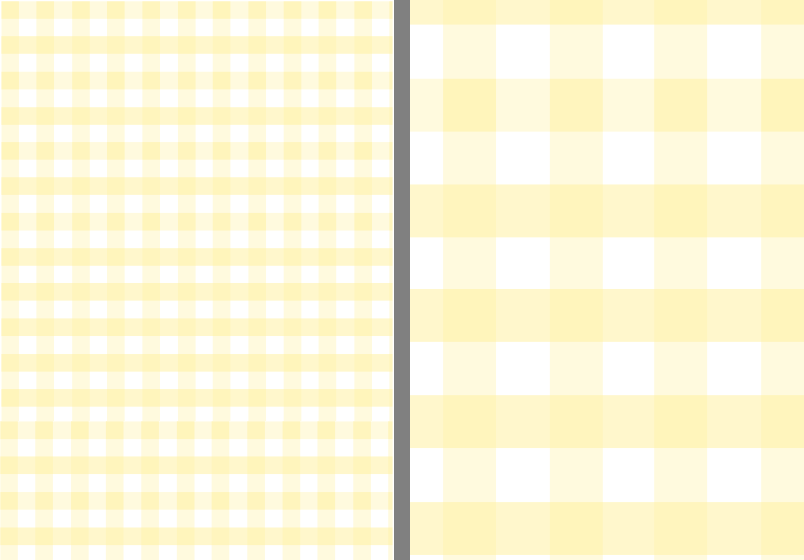
Left: the whole. Right: its middle third, enlarged.
A Shadertoy shader for this pattern:

```glsl
// Coverage of the band filling the first half of each repeat
vec2 bandCoverage(vec2 t, vec2 pixel) {
    vec2 inside = 0.25 - abs(fract(t + 0.25) - 0.5);
    return clamp(inside / pixel + 0.5, 0.0, 1.0);
}

void mainImage(out vec4 fragColor, in vec2 fragCoord) {
    vec2 uv = fragCoord / iResolution.xy;
    uv.y = 1.0 - uv.y;
    vec2 period = vec2(0.08955, 0.06296);
    vec2 pixel = 1.0 / (iResolution.xy * period);

    // The lower panel restarts early and sits slightly to the left
    bool lower = uv.y > 0.7526;
    vec2 start = lower ? vec2(0.0005, 0.7526) : vec2(0.0033, 0.0021);
    vec2 t = (uv - start) / period;

    // Slight uneven placement of columns and rows
    vec2 cell = floor(t + 0.25);
    t += 0.008 * sin(cell * vec2(2.3, 1.7));
    vec2 band = bandCoverage(t, pixel);

    // Most rows are stronger; the even ones of the outer groups are pale
    float row = cell.y + (lower ? 12.0 : 0.0);
    bool paleRow = mod(row, 2.0) < 0.5 && (row < 7.5 || row > 11.5);
    vec3 white = vec3(1.0);
    vec3 pale = vec3(1.0, 0.98, 0.87);
    vec3 rowColor = paleRow ? pale : vec3(1.0, 0.97, 0.80);
    vec3 crossing = vec3(1.0, 0.96, 0.74);
    crossing.b += 0.006 * sin(cell.x * 1.9 + row * 2.7);

    // Gingham weave
    vec3 gap = mix(white, rowColor, band.y);
    vec3 column = mix(pale, crossing, band.y);
    vec3 color = mix(gap, column, band.x);

    // Thin white margins at the left, top and right
    vec2 px = 1.0 / iResolution.xy;
    float cloth = clamp((uv.x - start.x) / px.x + 0.5, 0.0, 1.0)
                * clamp((0.9965 - uv.x) / px.x + 0.5, 0.0, 1.0)
                * clamp((uv.y - 0.0021) / px.y + 0.5, 0.0, 1.0);
    fragColor = vec4(mix(white, color, cloth), 1.0);
}
```
